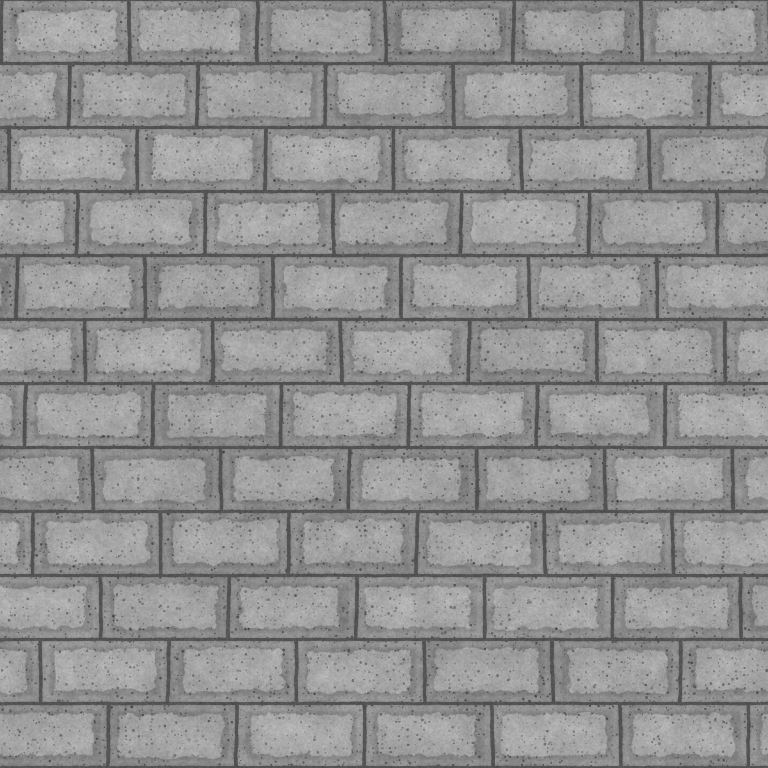
Reproduce this texture procedurally as a WebGL 2 fragment shader.

```glsl
#version 300 es
precision highp float;

#define ROWS 12.0
#define ROW_DRIFT 0.061
#define JOINT_HALF vec2(0.028, 0.024)
#define PANEL_HALF vec2(0.80, 0.325)
#define PANEL_ROUGHNESS 0.13
#define JOINT_GREY 0.325
#define FRAME_GREY 0.562
#define RECESS_GREY 0.505
#define PANEL_GREY 0.642
#define GRAIN 0.10
#define PORE_CHANCE 0.20

uniform vec2 u_resolution;
out vec4 fragColor;

float hash(vec2 p) {
    vec3 q = fract(p.xyx * 0.1031);
    q += dot(q, q.yzx + 33.33);
    return fract((q.x + q.y) * q.z);
}

float noise(vec2 p) {
    vec2 i = floor(p), f = fract(p);
    f = f * f * (3.0 - 2.0 * f);
    return mix(mix(hash(i), hash(i + vec2(1, 0)), f.x),
               mix(hash(i + vec2(0, 1)), hash(i + vec2(1, 1)), f.x), f.y);
}

// Layered noise, centred on zero
float fbm(vec2 p) {
    float sum = 0.0, amp = 0.5;
    for (int i = 0; i < 4; i++) {
        sum += amp * (noise(p) - 0.5);
        p = p * 2.03 + 17.3;
        amp *= 0.5;
    }
    return sum;
}

float boxDistance(vec2 p, vec2 halfSize, float radius) {
    vec2 d = abs(p) - halfSize + radius;
    return length(max(d, 0.0)) + min(max(d.x, d.y), 0.0) - radius;
}

// Scattered dark pits, each kept inside its own cell
float pores(vec2 p, float pixel) {
    float dark = 0.0;
    for (int i = 0; i < 2; i++) {
        float scale = 9.0 + 6.0 * float(i);
        vec2 q = p * scale + 41.0 * float(i);
        vec2 cell = floor(q);
        vec2 centre = 0.25 + 0.5 * vec2(hash(cell + 3.1), hash(cell + 57.7));
        float size = mix(0.008, 0.021, pow(hash(cell + 91.3), 2.0));
        float d = length(fract(q) - centre) / scale - size;
        float present = step(hash(cell + 23.9), PORE_CHANCE);
        float depth = mix(0.35, 1.0, hash(cell + 71.1));
        dark = max(dark, present * depth * (1.0 - smoothstep(-0.5 * pixel, 0.7 * pixel, d)));
    }
    return dark;
}

void main() {
    // Square units of one course height, counted from the top
    vec2 uv = gl_FragCoord.xy / u_resolution;
    vec2 p = vec2(uv.x, 1.0 - uv.y) * ROWS + vec2(0.0, 0.008);
    float pixel = ROWS / u_resolution.y;

    // Running bond with a slow sideways drift; each block is 2 by 1
    float row = floor(p.y);
    float x = p.x - mod(row, 2.0) - 0.023 - ROW_DRIFT * row;
    vec2 id = vec2(floor(x * 0.5), row) + 40.0;
    vec2 local = vec2(mod(x, 2.0) - 1.0, fract(p.y) - 0.5);
    float tone = hash(id) - 0.5;

    // Slightly leaning, uneven joints
    float lean = (hash(vec2(floor(x * 0.5 + 0.5), row) + 130.0) - 0.5) * 0.06;
    float sideways = x + lean * local.y + 0.03 * fbm(p * 5.0);
    float upright = abs(mod(sideways + 1.0, 2.0) - 1.0) - JOINT_HALF.x;
    float level = 0.5 - abs(local.y + 0.016 * fbm(p * 6.0 + 9.0)) - JOINT_HALF.y;
    float jointDistance = min(upright, level) + 0.012 * fbm(p * 22.0);

    // Raised panel with a ragged outline, inside a straight recess
    vec2 shift = vec2(hash(id + 5.0), hash(id + 11.0)) - 0.5;
    vec2 size = PANEL_HALF + vec2(0.07, 0.03) * (vec2(hash(id + 17.0), hash(id + 29.0)) - 0.5);
    vec2 centred = local - shift * vec2(0.08, 0.035) + vec2(0.015, 0.012);
    float ragged = PANEL_ROUGHNESS * (fbm(p * 6.0 + 31.0) + 0.5 * fbm(p * 15.0));
    float panelDistance = boxDistance(centred, size, 0.06) + ragged;
    float recessDistance = boxDistance(local - vec2(0.01, 0.0), vec2(0.87, 0.385), 0.02)
                         + 0.025 * fbm(p * 9.0);

    // Frame, recess and panel greys
    float recess = 1.0 - smoothstep(-0.03, 0.025, recessDistance);
    float grey = mix(FRAME_GREY, RECESS_GREY, recess * (0.75 + 0.8 * fbm(p * 4.0 + 7.0)));
    grey -= 0.035 * exp(-max(panelDistance, 0.0) * 28.0);
    float panel = 1.0 - smoothstep(-0.012 - 0.5 * pixel, 0.008 + 0.5 * pixel, panelDistance);
    float panelGrey = PANEL_GREY + 0.025 * smoothstep(0.0, 0.25, -panelDistance) - 0.01;
    grey = mix(grey, panelGrey, panel);

    // Cloudy staining, sandy grain and pores
    grey += 0.035 * tone + 0.11 * fbm(p * 3.0 + 80.0) + 0.07 * fbm(p * 10.0 + 50.0);
    float grain = noise(p * 36.0) * 0.6 + noise(p * 62.0 + 13.0) * 0.4 - 0.5;
    grey += GRAIN * grain;
    grey -= 0.24 * pores(p, pixel);

    // Mortar lines with a soft worn edge
    grey -= 0.05 * exp(-max(jointDistance, 0.0) * 50.0);
    float joint = 1.0 - smoothstep(-0.6 * pixel, 0.6 * pixel, jointDistance);
    grey = mix(grey, JOINT_GREY + 0.07 * grain + 0.05 * fbm(p * 8.0), joint);

    fragColor = vec4(vec3(clamp(grey, 0.0, 1.0)), 1.0);
}
```
